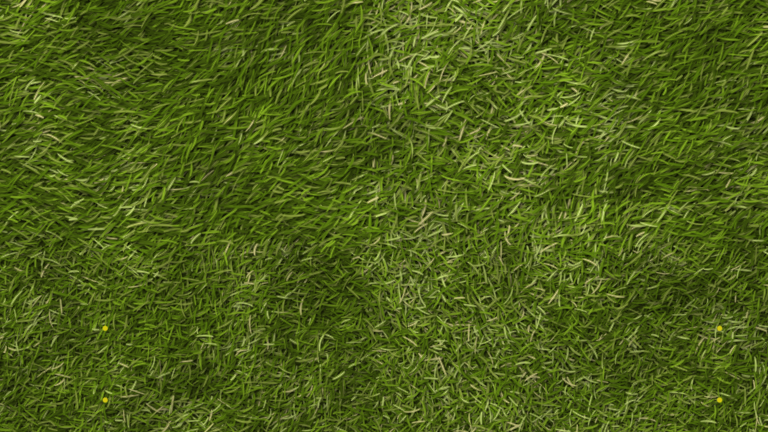
Reproduce this texture procedurally as a WebGL 2 fragment shader.

```glsl
#version 300 es
precision highp float;
// Draws a sunlit lawn: layered short blades, drier patches and a few tiny yellow flowers.
uniform vec2 u_resolution;
out vec4 fragColor;

const int LAYERS = 24;
const float CELL = 0.034;
const float SOFTNESS = 0.0043;

const vec3 SOIL = vec3(0.16, 0.20, 0.042);
const vec3 DEEP = vec3(0.21, 0.28, 0.045);
const vec3 LEAF = vec3(0.28, 0.385, 0.05);
const vec3 BRIGHT = vec3(0.39, 0.50, 0.10);
const vec3 OLIVE = vec3(0.42, 0.47, 0.19);
const vec3 PALE = vec3(0.59, 0.65, 0.35);
const vec3 STRAW = vec3(0.60, 0.58, 0.38);

// Four random values from an integer lattice point
vec4 hash4(ivec3 cell) {
    uvec4 v = uvec4(uvec3(cell + 4096), 17u) * 1664525u + 1013904223u;
    v += v.yzwx * v.wxyz;
    v ^= v >> 16u;
    v += v.yzwx * v.zwxy;
    v ^= v >> 15u;
    return vec4(v >> 8u) / 16777216.0;
}

float cornerGradient(ivec2 corner, vec2 offset) {
    float angle = 6.2832 * hash4(ivec3(corner, 99)).x;
    return dot(vec2(cos(angle), sin(angle)), offset);
}

float gradientNoise(vec2 p) {
    ivec2 i = ivec2(floor(p));
    vec2 f = fract(p);
    vec2 s = f * f * f * (f * (f * 6.0 - 15.0) + 10.0);
    float low = mix(cornerGradient(i, f),
                    cornerGradient(i + ivec2(1, 0), f - vec2(1, 0)), s.x);
    float high = mix(cornerGradient(i + ivec2(0, 1), f - vec2(0, 1)),
                     cornerGradient(i + ivec2(1, 1), f - vec2(1, 1)), s.x);
    return mix(low, high, s.y);
}

float fractalNoise(vec2 p) {
    return gradientNoise(p) + 0.5 * gradientNoise(p * 2.1 + 7.3)
         + 0.25 * gradientNoise(p * 4.3 + 19.1);
}

// Blade colour from a random pick; dryness moves it from green to straw
vec3 bladeColour(float pick, float tint, float dryness) {
    float k = pick + 0.28 * dryness;
    vec3 colour = DEEP;
    colour = mix(colour, LEAF, smoothstep(0.16, 0.22, k));
    colour = mix(colour, BRIGHT, smoothstep(0.48, 0.54, k));
    colour = mix(colour, OLIVE, smoothstep(0.70, 0.75, k));
    vec3 tip = mix(PALE, STRAW, step(0.72, tint));
    colour = mix(colour, tip, smoothstep(0.88, 0.93, k));
    return colour * (0.92 + 0.16 * tint);
}

// Returns blade coverage in x and the strength of its cast shadow in y
vec2 bladeMask(vec2 p, float angle, float halfLength, float halfWidth, float bend, float soft) {
    float c = cos(angle), s = sin(angle);
    vec2 q = vec2(c * p.x + s * p.y, c * p.y - s * p.x);
    float along = q.x / halfLength;
    q.y -= bend * halfLength * (along * along - 0.4);
    float ends = 1.0 - smoothstep(0.7, 1.0, abs(along));
    float width = halfWidth * (1.0 - 0.5 * along * along);
    float cover = clamp(0.5 + (width - abs(q.y)) / soft, 0.0, 1.0);
    float shadow = 1.0 - smoothstep(0.0, 4.0 * halfWidth, abs(q.y + 1.6 * halfWidth));
    return vec2(cover, shadow) * ends;
}

void main() {
    vec2 uv = gl_FragCoord.xy / u_resolution;
    vec2 p = gl_FragCoord.xy / u_resolution.y;
    float pixel = 1.0 / u_resolution.y;
    float soft = max(SOFTNESS, pixel);

    // Broad areas: long upper growth, a dry middle, fine lower turf
    float patches = fractalNoise(p * 5.0);
    float upper = smoothstep(0.39, 0.48, uv.y + 0.04 * patches);
    float middle = smoothstep(0.45, 0.50, uv.x) * (1.0 - smoothstep(0.62, 0.88, uv.x));
    float dryness = 0.9 * fractalNoise(p * 6.0 + 31.0) + 0.42 * middle - 0.2 * upper * (1.0 - middle);
    float lean = 0.48 + 0.9 * gradientNoise(p * 3.0 + 53.0);
    float spread = mix(2.3, 1.6, upper) + 0.9 * middle;
    float size = mix(0.85, 1.05, upper);
    float light = 1.03 + 0.22 * patches + 0.04 * upper + 0.03 * middle;

    // Shaded ground between the blades
    vec3 colour = SOIL * (1.0 + 0.6 * gradientNoise(p * 70.0));

    // Blades, from the buried layers up to the sunlit ones
    for (int layer = 0; layer < LAYERS; layer++) {
        float depth = float(layer) / float(LAYERS - 1);
        vec2 grid = p / CELL + hash4(ivec3(layer, 5, 71)).xy * 8.0;
        ivec2 home = ivec2(floor(grid));
        for (int n = 0; n < 9; n++) {
            ivec2 cell = home + ivec2(n % 3 - 1, n / 3 - 1);
            vec4 place = hash4(ivec3(cell, layer));
            vec4 look = hash4(ivec3(cell, layer + 200));
            vec2 offset = (grid - vec2(cell) - place.xy) * CELL;
            float angle = lean + spread * (place.z - 0.5);
            float halfLength = size * mix(0.011, 0.031, place.w);
            float halfWidth = size * mix(0.0013, 0.0027, look.x);
            vec2 mask = bladeMask(offset, angle, halfLength, halfWidth, 0.4 * (look.y - 0.5), soft);
            vec3 blade = bladeColour(look.z, look.w, dryness) * mix(0.84, 1.15, depth);
            colour *= 1.0 - 0.18 * mask.y;
            colour = mix(colour, blade, mask.x);
        }
    }
    colour *= light;

    // Tiny yellow flowers at the corners of a wide rectangle
    for (int i = 0; i < 4; i++) {
        vec2 side = vec2(i % 2, i / 2);
        vec2 centre = mix(vec2(0.137, 0.074), vec2(0.937, 0.24), side);
        float d = length((uv - centre) * vec2(u_resolution.x / u_resolution.y, 1.0));
        float petal = 1.0 - smoothstep(0.006 - pixel, 0.006 + pixel, d);
        colour = mix(colour, vec3(0.82, 0.78, 0.08), petal);
    }
    fragColor = vec4(clamp(colour, 0.0, 1.0), 1.0);
}
```
